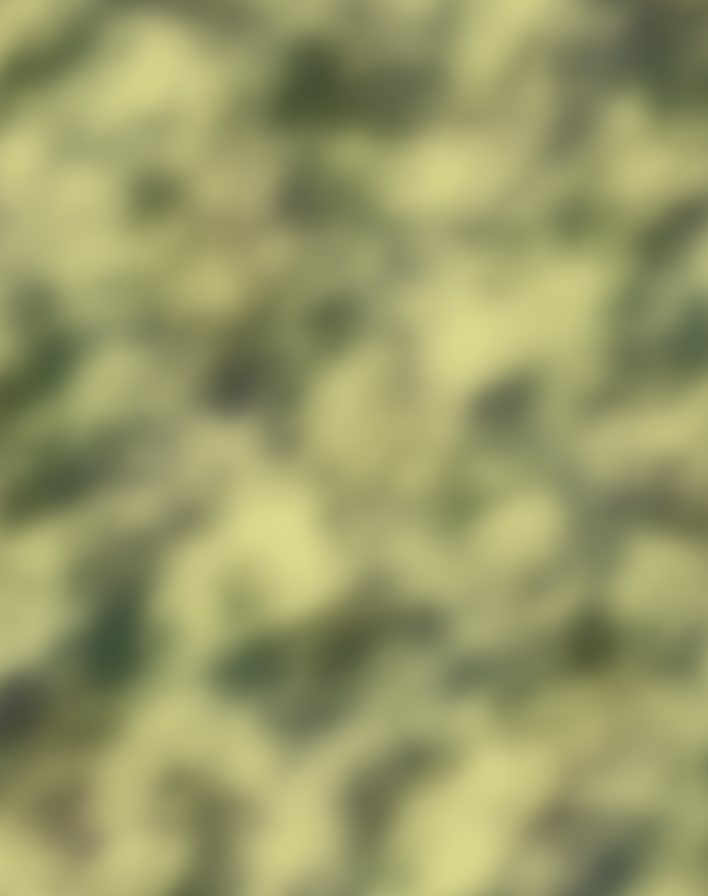
Write a Shadertoy shader that draws this texture.

```glsl
// Soft, out-of-focus camouflage: pale straw ground with olive and dark moss blotches.

// Unit gradient with a pseudo-random direction for each lattice cell
vec2 cellGradient(vec2 cell) {
    vec3 h = fract(cell.xyx * vec3(0.1031, 0.1030, 0.0973));
    h += dot(h, h.yzx + 33.33);
    float angle = 6.2832 * fract((h.x + h.y) * h.z);
    return vec2(cos(angle), sin(angle));
}

// Gradient noise with a quintic fade, roughly -0.7 to 0.7
float gradientNoise(vec2 p) {
    vec2 cell = floor(p), f = fract(p);
    vec2 fade = f * f * f * (f * (f * 6.0 - 15.0) + 10.0);
    vec2 e = vec2(1.0, 0.0);
    float a = dot(cellGradient(cell), f);
    float b = dot(cellGradient(cell + e.xy), f - e.xy);
    float c = dot(cellGradient(cell + e.yx), f - e.yx);
    float d = dot(cellGradient(cell + e.xx), f - e.xx);
    return mix(mix(a, b, fade.x), mix(c, d, fade.x), fade.y);
}

// Turns the sampling axes counter-clockwise
mat2 rotation(float angle) {
    float c = cos(angle), s = sin(angle);
    return mat2(c, -s, s, c);
}

void mainImage(out vec4 fragColor, in vec2 fragCoord) {
    vec2 uv = fragCoord / iResolution.y;

    // Blotches stretched a little along the rising diagonal, in three sizes
    vec2 along = rotation(0.7) * uv * vec2(5.7, 6.9);
    float blotches = 0.92 * gradientNoise(along + 23.6)
                   + 0.62 * gradientNoise(rotation(0.6) * along * 1.75 + 41.7)
                   + 0.12 * gradientNoise(rotation(1.3) * along * 3.2 + 9.2);

    // Tone from dark moss (0) to pale straw (1), with a longer dark tail
    float skewed = blotches - 0.25 * blotches * blotches;
    float tone = 0.62 + 0.6 * tanh(1.5 * skewed);
    vec3 moss = vec3(0.205, 0.240, 0.180);
    vec3 straw = vec3(0.840, 0.830, 0.545);
    vec3 color = mix(moss, straw, tone);

    // Slight hue drift between brown, grey and olive in the shaded parts
    float warmth = gradientNoise(uv * 5.2 + 63.1);
    float greyness = gradientNoise(uv * 6.1 + 88.4);
    float shade = max(1.0 - tone * tone, 0.0);
    color += shade * (warmth * vec3(0.05, -0.02, 0.0) + greyness * vec3(-0.01, -0.01, 0.08));

    fragColor = vec4(color, 1.0);
}
```
